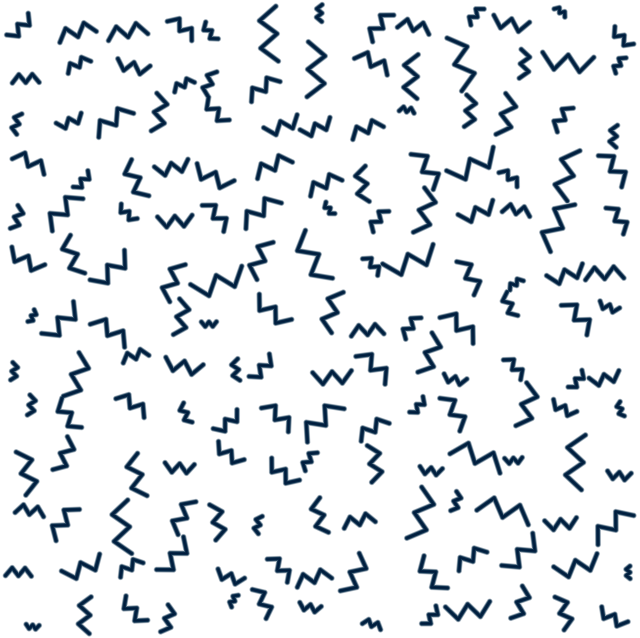
Write a Shadertoy shader that draws this pattern.

```glsl
// Scattered navy zigzag strokes on white: one zigzag per jittered grid cell,
// turned at random. Neighbours share the free space by random weights,
// so lengths vary widely while the strokes stay apart.

const float ROWS = 13.0;           // grid cells along the canvas height
const float JITTER = 0.56;         // spread of centres inside a cell
const float STROKE = 0.047;        // half stroke width, in cells
const float SOFTNESS = 0.026;      // half width of the soft edge, in cells
const float MIN_REACH = 0.125;     // shortest half length, in cells
const float MAX_REACH = 0.56;      // longest half length, in cells
const float STEEPNESS = 0.31;      // zigzag height relative to its length
const vec3 PAPER = vec3(1.0);
const vec3 INK = vec3(0.02, 0.16, 0.28);
const vec3 DEEP_INK = vec3(0.0, 0.10, 0.23);

float hash(vec2 p, float seed) {
    return fract(sin(dot(p, vec2(127.1, 311.7)) + seed * 74.7) * 43758.5453);
}

vec2 cellCentre(vec2 cell) {
    vec2 offset = vec2(hash(cell, 1.0), hash(cell, 2.0)) - 0.5;
    return cell + 0.5 + JITTER * offset;
}

float cellWeight(vec2 cell) {
    return mix(0.27, 1.0, hash(cell, 3.0));
}

bool insideGrid(vec2 cell, vec2 grid) {
    return all(greaterThanEqual(cell, vec2(0.0))) && all(lessThan(cell, grid));
}

// Half length that fits between the border and the neighbouring zigzags.
float zigzagReach(vec2 cell, vec2 centre, vec2 grid) {
    vec2 border = min(centre, grid - centre);
    float reach = min(border.x, border.y) - 2.0 * STROKE;
    float weight = cellWeight(cell);
    for (int y = -1; y <= 1; y++)
    for (int x = -1; x <= 1; x++) {
        vec2 other = cell + vec2(x, y);
        if (other == cell || !insideGrid(other, grid)) continue;
        float gap = distance(centre, cellCentre(other));
        float share = weight / (weight + cellWeight(other));
        reach = min(reach, 1.12 * gap * share - STROKE);
    }
    return clamp(reach, MIN_REACH, MAX_REACH);
}

float segmentDistance(vec2 p, vec2 a, vec2 b) {
    vec2 ab = b - a;
    return length(p - a - ab * clamp(dot(p - a, ab) / dot(ab, ab), 0.0, 1.0));
}

// Four strokes folded onto one by mirroring twice.
float zigzagDistance(vec2 p, float reach) {
    p.x = abs(abs(p.x) - 0.5 * reach);
    float rise = STEEPNESS * reach;
    return segmentDistance(p, vec2(0.0, -rise), vec2(0.5 * reach, rise));
}

vec2 rotate(vec2 p, float angle) {
    float c = cos(angle), s = sin(angle);
    return vec2(c * p.x - s * p.y, s * p.x + c * p.y);
}

// Distance to the closest zigzag of the surrounding cells.
float patternDistance(vec2 p, vec2 grid) {
    float nearest = 10.0;
    for (int y = -1; y <= 1; y++)
    for (int x = -1; x <= 1; x++) {
        vec2 cell = floor(p) + vec2(x, y);
        if (!insideGrid(cell, grid)) continue;
        vec2 centre = cellCentre(cell);
        vec2 local = rotate(p - centre, 6.2832 * hash(cell, 4.0));
        float reach = zigzagReach(cell, centre, grid);
        nearest = min(nearest, zigzagDistance(local, reach));
    }
    return nearest;
}

void mainImage(out vec4 fragColor, in vec2 fragCoord) {
    // Whole cells, centred on the canvas.
    vec2 grid = vec2(max(1.0, round(ROWS * iResolution.x / iResolution.y)), ROWS);
    vec2 p = (fragCoord - 0.5 * iResolution.xy) / iResolution.y * ROWS + 0.5 * grid;

    float d = patternDistance(p, grid);
    float soft = max(SOFTNESS, 0.75 * ROWS / iResolution.y);
    float cover = 1.0 - smoothstep(STROKE - soft, STROKE + soft, d);
    vec3 ink = mix(DEEP_INK, INK, smoothstep(0.0, 0.5 * STROKE, d));
    fragColor = vec4(mix(PAPER, ink, cover), 1.0);
}
```
